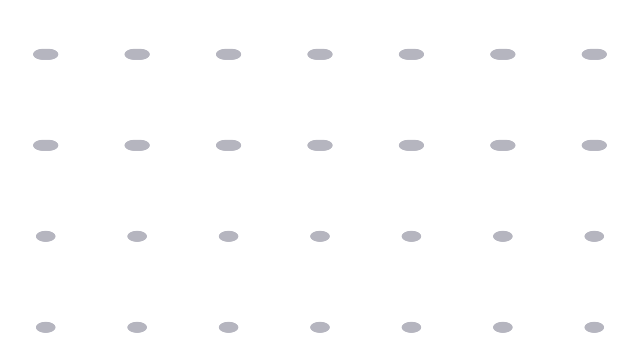
A WebGL 2 fragment shader for this pattern:

```glsl
#version 300 es
precision highp float;
// Sparse grid of small grey ovals on white: long ovals in the upper rows, short ones below.

#define COLUMNS 7.0
#define ROWS 4.0
#define LONG_ROWS_FROM 2.0             // rows from this index upward are stretched
#define OVAL_CENTER vec2(0.5, 0.403)   // all lengths in units of one cell
#define OVAL_RADII vec2(0.107, 0.061)
#define STRETCH 0.031                  // half length of the straight middle
#define PAPER_COLOR vec3(1.0)
#define OVAL_COLOR vec3(0.71, 0.71, 0.75)

uniform vec2 u_resolution;
out vec4 fragColor;

// Approximate signed distance to an ellipse: implicit value over its gradient.
float ellipseDistance(vec2 p, vec2 radii) {
    float k = length(p / radii);
    float slope = length(p / (radii * radii));
    return k * (k - 1.0) / max(slope, 1e-4);
}

// Ellipse pulled apart sideways, leaving a flat top and bottom.
float ovalDistance(vec2 p, vec2 radii, float stretch) {
    p.x = max(abs(p.x) - stretch, 0.0);
    // Near the center the approximation is flat, so keep it clearly inside.
    return length(p / radii) < 0.3 ? -radii.y : ellipseDistance(p, radii);
}

void main() {
    // Cell grid
    vec2 counts = vec2(COLUMNS, ROWS);
    vec2 grid = gl_FragCoord.xy / u_resolution * counts;
    vec2 local = fract(grid) - OVAL_CENTER;
    float row = floor(grid.y);

    // Oval, stretched in the upper rows
    float stretch = STRETCH * step(LONG_ROWS_FROM, row);
    float dist = ovalDistance(local, OVAL_RADII, stretch);

    // Edge smoothing over one pixel
    float pixel = ROWS / u_resolution.y;
    float coverage = 1.0 - smoothstep(-0.5 * pixel, 0.5 * pixel, dist);
    fragColor = vec4(mix(PAPER_COLOR, OVAL_COLOR, coverage), 1.0);
}
```
